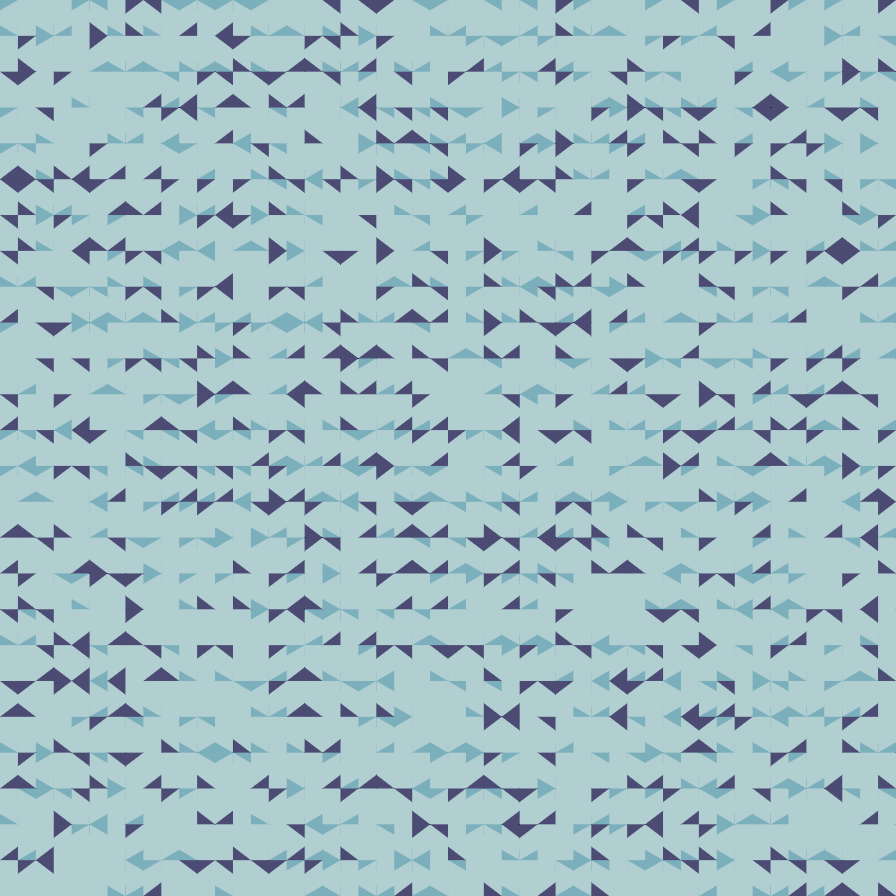
Give the GLSL for this pattern, as a Shadertoy shader.

```glsl
// Rows of randomly filled two-colour right triangles in mirrored tiles on a pale ground.

const float TILES = 25.0;          // tiles across and down
const float DARK_SHARE = 0.25;     // chance that a quadrant is dark
const float TEAL_SHARE = 0.26;     // chance that a quadrant is teal
const float DARK_HEIGHT = 0.76;    // triangle heights, in quadrants
const float TEAL_HEIGHT = 0.58;
const float HAIRLINE_HALF = 0.012; // half width of the tip line, in quadrants
const float HAIRLINE_ALPHA = 0.4;
const vec3 GROUND = vec3(0.694, 0.812, 0.820);
const vec3 TEAL = vec3(0.486, 0.686, 0.737);
const vec3 DARK = vec3(0.294, 0.294, 0.451);

float hash(vec2 p) {
    return fract(sin(dot(p, vec2(127.1, 311.7))) * 43758.5453);
}

// Right triangle with its corner at the origin and a horizontal leg of length 1
float triangleDistance(vec2 p, float height) {
    float slant = (p.y - height * (1.0 - p.x)) / length(vec2(1.0, height));
    return max(max(-p.x, -p.y), slant);
}

// Short upright line at the sharp tip of a triangle
float tipLineDistance(vec2 p, float height) {
    return max(abs(p.x - 1.0) - HAIRLINE_HALF, abs(p.y - 0.5 * height) - 0.5 * height);
}

// Linear edge, so that two touching shapes add up to full cover
float coverage(float dist, float pixel) {
    return clamp(0.5 - dist / pixel, 0.0, 1.0);
}

void mainImage(out vec4 fragColor, in vec2 fragCoord) {
    float quadrants = 2.0 * TILES;
    vec2 pos = fragCoord / iResolution.y * quadrants;
    float pixel = quadrants / iResolution.y;
    vec2 firstCell = floor(pos - 0.5);
    vec3 color = GROUND;

    // Add the four nearest quadrants so shared edges stay smooth
    for (int j = 0; j < 2; j++) {
        for (int i = 0; i < 2; i++) {
            vec2 cell = firstCell + vec2(i, j);
            vec2 local = pos - cell;
            // Mirror odd quadrants: the tile centre becomes the origin
            local = mix(local, 1.0 - local, mod(cell, 2.0));

            float pick = hash(cell + 7.0);
            if (pick < DARK_SHARE) {
                vec2 fromSide = vec2(1.0 - local.x, local.y);
                float cover = coverage(triangleDistance(fromSide, DARK_HEIGHT), pixel);
                color += (DARK - GROUND) * cover;
            } else if (pick < DARK_SHARE + TEAL_SHARE) {
                float cover = coverage(triangleDistance(local, TEAL_HEIGHT), pixel);
                float line = coverage(tipLineDistance(local, TEAL_HEIGHT), pixel);
                color += (TEAL - GROUND) * max(cover, line * HAIRLINE_ALPHA);
            }
        }
    }
    fragColor = vec4(color, 1.0);
}
```
